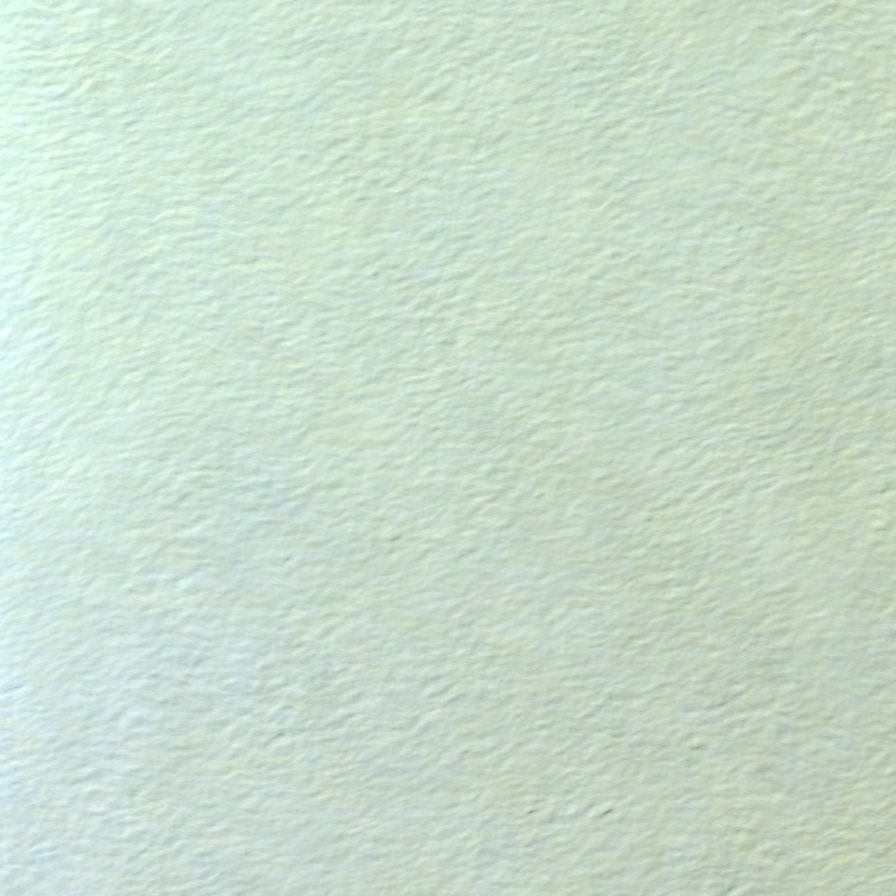
Give the GLSL for this texture, as a three.js fragment shader.

```glsl
// Pale green-white rough plaster wall, lit from the upper left.
#define GRAIN_SCALE vec2(48.0, 97.0)
#define GRAIN_TILT 0.20
#define RELIEF_STRENGTH 0.098
#define CREASE_STRENGTH 0.15
#define MOTTLE_STRENGTH 0.036
#define SHADE_STRENGTH 0.034
#define WARP_AMOUNT 0.006
#define TOP_LEFT vec3(0.835, 0.940, 0.885)
#define TOP_RIGHT vec3(0.778, 0.850, 0.762)
#define BOTTOM_LEFT vec3(0.825, 0.905, 0.920)
#define BOTTOM_RIGHT vec3(0.740, 0.795, 0.712)

varying vec2 vUv;

// Random vector in -1..1 for each lattice cell
vec2 hash2(vec2 cell) {
  vec3 p = fract(cell.xyx * vec3(0.1031, 0.1030, 0.0973));
  p += dot(p, p.yzx + 33.33);
  return 2.0 * fract((p.xx + p.yz) * p.zy) - 1.0;
}

// Gradient noise, centred on zero
float noise(vec2 p) {
  vec2 i = floor(p);
  vec2 f = fract(p);
  vec2 u = f * f * f * (f * (f * 6.0 - 15.0) + 10.0);
  vec2 e = vec2(1.0, 0.0);
  float low = mix(dot(hash2(i), f), dot(hash2(i + e), f - e), u.x);
  float high = mix(dot(hash2(i + e.yx), f - e.yx), dot(hash2(i + 1.0), f - 1.0), u.x);
  return mix(low, high, u.y);
}

float fbm(vec2 p) {
  float sum = 0.0;
  float gain = 1.0;
  for (int i = 0; i < 3; i++) {
    sum += gain * noise(p);
    p = p * 1.93 + vec2(17.3, 41.7);
    gain *= 0.5;
  }
  return sum;
}

// Grain coordinates: bent, tilted and stretched sideways
vec2 grainSpace(vec2 uv) {
  vec2 bend = vec2(noise(uv * 19.0 + 5.0), noise(uv * 23.0 + 71.0));
  float tilt = GRAIN_TILT + 0.10 * noise(uv * 3.0 + 13.0);
  vec2 p = uv + WARP_AMOUNT * bend;
  p.y -= tilt * (p.x - 0.5);
  return p * GRAIN_SCALE + 100.0;
}

// Smooth wall tint: duller past the middle, brighter along the left edge
vec3 wallTint(vec2 uv) {
  float across = pow(max(uv.x, 0.0), 0.55);
  vec3 tint = mix(mix(BOTTOM_LEFT, BOTTOM_RIGHT, across),
                  mix(TOP_LEFT, TOP_RIGHT, across), smoothstep(0.0, 0.9, uv.y));
  float glow = exp(-6.5 * uv.x) * smoothstep(0.0, 0.6, uv.y);
  return tint + glow * vec3(0.035, 0.045, 0.055);
}

void main() {
  vec3 color = wallTint(vUv);

  // Stains between yellow and blue, from broad clouds to small spots
  float stain = 0.8 * fbm(vUv * 6.0 + 31.0) + noise(vUv * vec2(28.0, 38.0) + 57.0);
  stain += 0.9 * noise(vUv * vec2(62.0, 80.0) + 11.0);
  color += MOTTLE_STRENGTH * stain * vec3(0.30, 0.10, -1.0);
  float rosy = noise(vUv * vec2(36.0, 44.0) + 7.0);
  color += 0.020 * rosy * vec3(1.0, -0.5, 0.4);

  // Uneven brightness at cloud size and at the size of a few bumps
  float shade = 0.7 * fbm(vUv * 6.0 + 83.0) + noise(vUv * vec2(18.0, 28.0) + 29.0);
  shade += 0.6 * noise(vUv * vec2(32.0, 52.0) + 47.0);
  color += SHADE_STRENGTH * shade;

  // Slope of the surface towards the light
  vec2 grain = grainSpace(vUv);
  vec2 toLight = vec2(-0.16, 0.42);
  float slope = fbm(grain) - fbm(grain + toLight);
  float roughness = 1.0 + 0.5 * noise(vUv * 7.0 + 3.0);
  color += RELIEF_STRENGTH * roughness * slope * vec3(1.0, 0.98, 0.96);

  // Sparse dark creases under the steepest bumps
  float patches = smoothstep(0.0, 0.5, noise(vUv * vec2(24.0, 38.0) + 19.0));
  float crease = patches * smoothstep(0.35, 1.1, -slope);
  color -= CREASE_STRENGTH * crease * vec3(0.85, 0.85, 1.0);

  gl_FragColor = vec4(clamp(color, 0.0, 1.0), 1.0);
}
```
